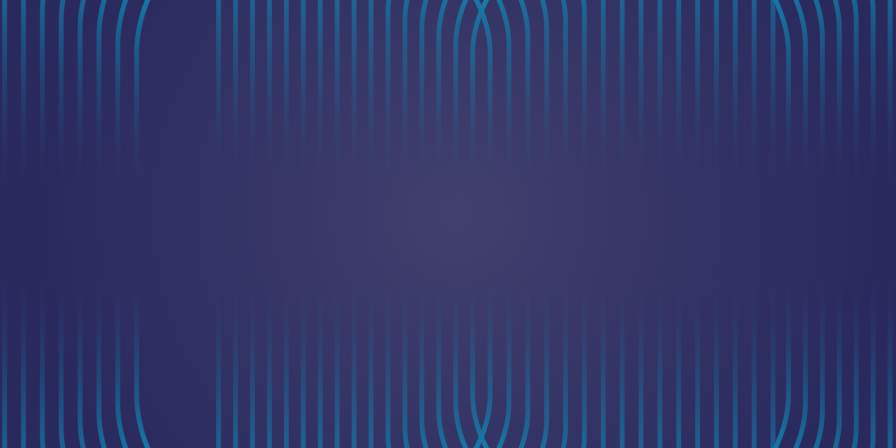
This background is drawn by a Shadertoy shader. Its source:

```glsl
// Navy backdrop with a soft radial glow, crossed by four groups of thin cyan
// stripes. Each group is a loop of vertical lines that flare sideways near the
// top and bottom edges and fade out towards the middle of the canvas.

const vec3 NAVY = vec3(0.166, 0.162, 0.370);
const vec3 GLOW = vec3(0.252, 0.250, 0.430);
const vec3 CYAN = vec3(0.045, 0.560, 0.730);

const vec2 GLOW_CENTRE = vec2(1.023, 0.525);
const float GLOW_RADIUS = 0.93;
const float HALF_WIDTH = 0.0054;
const float BEND_DEPTH = 0.120;   // how far the first line's flare reaches in
const float BEND_STEP = 0.0182;   // reach lost with every further line

vec3 backdrop(vec2 p) {
    float r = length(p - GLOW_CENTRE) / GLOW_RADIUS;
    return mix(GLOW, NAVY, clamp(r, 0.0, 1.0));
}

// Coverage of one line at x; bend is the signed curvature of its flared ends.
float flaredLine(float px, float depth, float x, float reach, float bend, float aa) {
    float d = max(reach - depth, 0.0);
    float slope = bend * d;
    float gap = abs(px - x - 0.5 * bend * d * d) / sqrt(1.0 + slope * slope);
    return 1.0 - smoothstep(HALF_WIDTH - aa, HALF_WIDTH + aa, gap);
}

// Strongest line of a group; the first line flares most and is brightest.
float lineGroup(vec2 p, float firstX, float spacing, int count, float bend, float aa) {
    float depth = min(p.y, 1.0 - p.y);
    float strength = 0.0;
    for (int i = 0; i < count; i++) {
        float n = float(i);
        float reach = max(BEND_DEPTH - BEND_STEP * n, 0.0);
        float brightness = mix(0.52, 0.78, exp(-0.35 * n));
        float cover = flaredLine(p.x, depth, firstX + spacing * n, reach, bend, aa);
        strength = max(strength, cover * brightness);
    }
    return strength;
}

// Opacity along a line, from full at the canvas edge to none inside.
float edgeFade(float y) {
    float top = clamp(1.0 - (1.0 - y) / 0.42, 0.0, 1.0);
    float bottom = clamp(1.0 - y / 0.39, 0.0, 1.0);
    return pow(max(top, bottom), 1.6);
}

void mainImage(out vec4 fragColor, in vec2 fragCoord) {
    // Canvas units: x runs 0..2 and y runs 0..1
    vec2 p = fragCoord / iResolution.xy * vec2(2.0, 1.0);
    float aa = 0.75 / iResolution.y;

    // Stripe groups, each counted away from its flared side
    float wide = 0.0421;
    float narrow = 0.0378;
    float stripes = lineGroup(p, 0.305, -wide, 8, 3.4, aa);
    stripes = max(stripes, lineGroup(p, 1.055, -narrow, 16, 4.3, aa));
    stripes = max(stripes, lineGroup(p, 1.094, wide, 16, -4.3, aa));
    stripes = max(stripes, lineGroup(p, 1.760, narrow, 7, -4.1, aa));

    vec3 colour = mix(backdrop(p), CYAN, stripes * edgeFade(p.y));
    fragColor = vec4(colour, 1.0);
}
```
